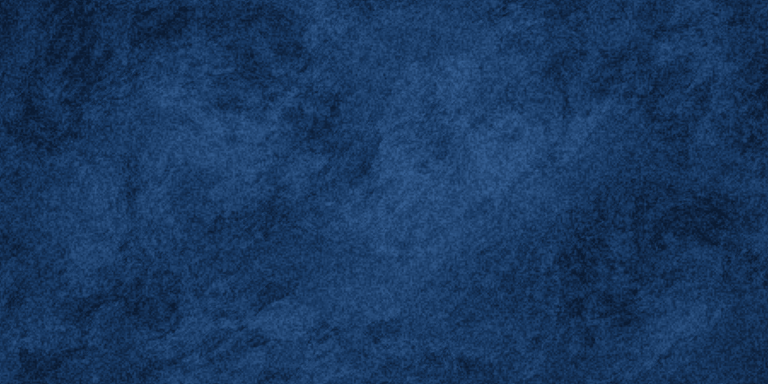
A Shadertoy shader for this texture:

```glsl
// Dark blue mottled plaster: ragged clouds, slanted brush strokes and fine grain.

float hash(vec2 p) {
    vec3 q = fract(p.xyx * 0.1031);
    q += dot(q, q.yzx + 33.33);
    return fract((q.x + q.y) * q.z);
}

float noise(vec2 p) {
    vec2 cell = floor(p), f = fract(p);
    f = f * f * (3.0 - 2.0 * f);
    return mix(mix(hash(cell), hash(cell + vec2(1, 0)), f.x),
               mix(hash(cell + vec2(0, 1)), hash(cell + vec2(1, 1)), f.x), f.y);
}

mat2 rotation(float a) {
    return mat2(cos(a), -sin(a), sin(a), cos(a));
}

// Normalised sum of octaves; a higher gain gives more ragged edges
float fbm(vec2 p, float gain) {
    float sum = 0.0, total = 0.0, amp = 1.0;
    for (int i = 0; i < 6; i++) {
        sum += amp * noise(p);
        total += amp;
        amp *= gain;
        p = rotation(0.4) * p * 2.03 + 17.3;
    }
    return sum / total;
}

vec3 blueRamp(float tone) {
    vec3 navy = vec3(0.04, 0.105, 0.20);
    vec3 denim = vec3(0.09, 0.22, 0.385);
    vec3 steel = vec3(0.20, 0.36, 0.56);
    return tone < 0.45 ? mix(navy, denim, tone / 0.45)
                       : mix(denim, steel, (tone - 0.45) / 0.55);
}

void mainImage(out vec4 fragColor, in vec2 fragCoord) {
    vec2 p = fragCoord / iResolution.y;
    vec2 uv = fragCoord / iResolution.xy;

    // Coordinates along the brush direction, bent by a slow warp
    vec2 warp = vec2(fbm(p * 2.5 + 4.0, 0.5), fbm(p * 2.5 + 31.0, 0.5)) - 0.5;
    vec2 brush = rotation(0.6) * (p + 0.3 * warp);

    // Soft clouds and ragged worn patches
    float clouds = fbm(brush * vec2(2.2, 3.2) + 7.0, 0.6) - 0.5;
    float darkPatch = smoothstep(0.52, 0.61, fbm(brush * vec2(4.0, 6.0) + 53.0, 0.78));
    float lightPatch = smoothstep(0.50, 0.61, fbm(brush * vec2(4.5, 6.5) + 91.0, 0.80));

    // Short strokes and fine grain
    float strokes = noise(brush * vec2(28.0, 90.0)) + noise(brush * vec2(60.0, 150.0) + 9.0) - 1.0;
    float grain = noise(p * 225.0) + 0.5 * noise(p * 128.0 + 40.0) - 0.75;

    // Glow above the centre, shade towards the borders
    float glow = exp(-4.0 * dot(p - vec2(1.15, 0.75), p - vec2(1.15, 0.75)));
    float shade = dot(uv - 0.5, uv - 0.5);

    float tone = 0.44 + 0.68 * clouds - 0.18 * darkPatch + 0.16 * lightPatch;
    tone += 0.11 * strokes + 0.40 * grain + 0.12 * glow - 0.27 * shade;
    fragColor = vec4(blueRamp(clamp(tone, 0.0, 1.0)), 1.0);
}
```
